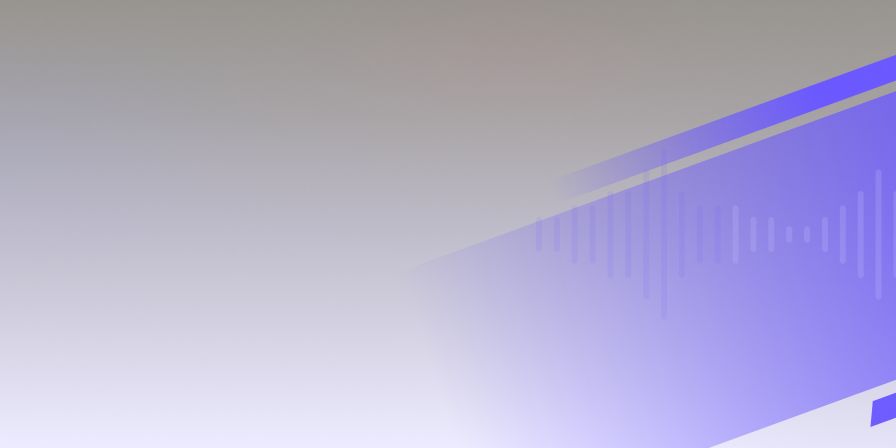
Write a WebGL 2 fragment shader that draws this background.

```glsl
#version 300 es
precision highp float;
// Grey to lavender backdrop crossed by tilted violet bands that fade in along
// their length, with a row of rounded sound-wave bars. Each shape is a signed
// distance; lengths are in canvas heights, with the origin at the lower left.

uniform vec2 u_resolution;
out vec4 fragColor;

// Backdrop colours, from the top down
const vec3 SKY_TOP = vec3(0.595, 0.580, 0.560);
const vec3 SKY_UPPER = vec3(0.660, 0.645, 0.650);
const vec3 SKY_MIDDLE = vec3(0.742, 0.732, 0.785);
const vec3 SKY_BOTTOM = vec3(0.930, 0.922, 1.000);
const float UPPER_Y = 0.74;
const float MIDDLE_Y = 0.50;

const vec3 VIOLET = vec3(0.42, 0.35, 1.00);
const vec3 PALE_BAR = vec3(0.80, 0.77, 1.00);

// Bands: tilt, lower and upper edge across, start and end of the fade along
const float TILT = radians(20.0);
const vec2 WIDE_EDGES = vec2(-0.541, 0.0645);
const vec2 WIDE_FADE = vec2(0.966, 2.45);
const vec2 THIN_EDGES = vec2(0.0868, 0.1407);
const vec2 THIN_FADE = vec2(1.355, 1.98);
const vec2 CHIP_EDGES = vec2(-0.6205, -0.568);
const vec2 CHIP_CORNER = vec2(1.943, 0.047);
const float CHIP_SLANT = 0.09;

// Sound-wave bars
const int BAR_COUNT = 21;
const int FIRST_PALE_BAR = 11;
const vec2 BAR_ORIGIN = vec2(1.203, 0.4766);
const float BAR_PITCH = 0.0399;
const float BAR_RADIUS = 0.0066;
const float DARK_OPACITY = 0.11;
const float PALE_OPACITY = 0.20;
const float BAR_HALF[BAR_COUNT] = float[](
  0.039, 0.039, 0.065, 0.065, 0.097, 0.097, 0.145,
  0.190, 0.097, 0.065, 0.065, 0.065, 0.039, 0.039,
  0.018, 0.018, 0.039, 0.065, 0.097, 0.145, 0.097);

const float GRAIN = 0.004;

float hash(vec2 p) {
  return fract(sin(dot(p, vec2(12.9898, 78.233))) * 43758.5453);
}

// Coverage of a shape from its signed distance
float cover(float dist, float pixel) {
  return clamp(0.5 - dist / pixel, 0.0, 1.0);
}

// Signed distance to the strip between two parallel edges
float stripDistance(float across, vec2 edges) {
  return max(edges.x - across, across - edges.y);
}

float ramp(float value, vec2 range) {
  return clamp((value - range.x) / (range.y - range.x), 0.0, 1.0);
}

vec3 backdrop(vec2 p) {
  vec3 color = mix(SKY_BOTTOM, SKY_MIDDLE, ramp(p.y, vec2(0.0, MIDDLE_Y)));
  color = mix(color, SKY_UPPER, ramp(p.y, vec2(MIDDLE_Y, UPPER_Y)));
  color = mix(color, SKY_TOP, ramp(p.y, vec2(UPPER_Y, 1.0)));
  // Cool left side, faint warm glow near the top, dimmer lower right
  vec2 cool = (p - vec2(0.0, 0.70)) / vec2(0.50, 0.20);
  vec2 warm = (p - vec2(1.13, 0.87)) / vec2(0.28, 0.10);
  color += vec3(-0.008, 0.0, 0.035) * exp(-dot(cool, cool));
  color += vec3(0.020, -0.008, 0.0) * exp(-dot(warm, warm));
  return color - 0.03 * smoothstep(1.3, 2.0, p.x) * (1.0 - p.y);
}

// Blend the bar of the cell that holds p over the given colour
vec3 addBars(vec3 color, vec2 p, float pixel) {
  vec2 q = p - BAR_ORIGIN;
  int index = int(floor(q.x / BAR_PITCH + 0.5));
  if (index < 0 || index >= BAR_COUNT) return color;
  q.x -= float(index) * BAR_PITCH;
  q.y -= clamp(q.y, BAR_RADIUS - BAR_HALF[index], BAR_HALF[index] - BAR_RADIUS);
  float mask = cover(length(q) - BAR_RADIUS, pixel);
  bool pale = index >= FIRST_PALE_BAR;
  return mix(color, pale ? PALE_BAR : VIOLET,
             mask * (pale ? PALE_OPACITY : DARK_OPACITY));
}

void main() {
  float pixel = 1.0 / u_resolution.y;
  vec2 p = gl_FragCoord.xy * pixel;
  float along = dot(p, vec2(cos(TILT), sin(TILT)));
  float across = dot(p, vec2(-sin(TILT), cos(TILT)));
  vec3 color = backdrop(p);

  // Wide and thin bands, fading in from the left
  float wide = cover(stripDistance(across, WIDE_EDGES), pixel);
  color = mix(color, VIOLET, wide * ramp(along, WIDE_FADE));
  float thin = cover(stripDistance(across, THIN_EDGES), pixel);
  color = mix(color, VIOLET, thin * ramp(along, THIN_FADE));

  // Solid chip in the lower right corner
  float chipLeft = CHIP_CORNER.x + CHIP_SLANT * (p.y - CHIP_CORNER.y) - p.x;
  float chip = max(stripDistance(across, CHIP_EDGES), chipLeft);
  color = mix(color, VIOLET, 0.97 * cover(chip, pixel));

  color = addBars(color, p, pixel);
  // Fine grain against banding
  color += GRAIN * (hash(floor(p * 256.0)) - 0.5);
  fragColor = vec4(color, 1.0);
}
```
